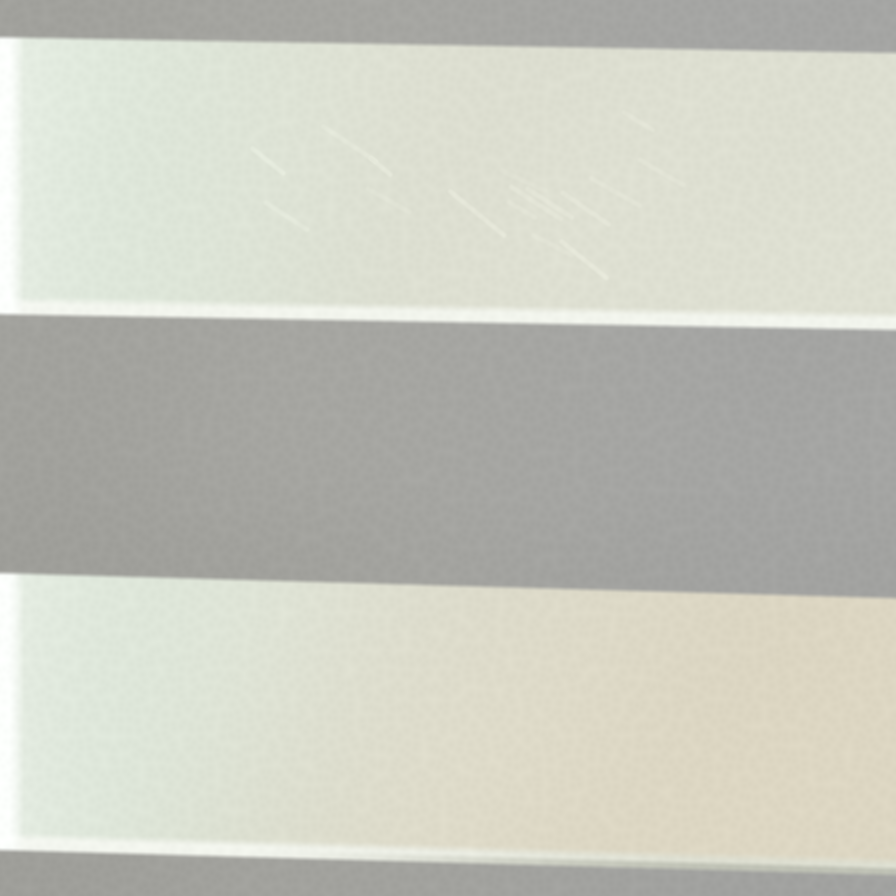
Write a WebGL 1 fragment shader that draws this texture.

```glsl
precision mediump float;
uniform vec2 u_resolution;

const float FIRST_TOP = 0.0417;     // depth of the first slat at the left side
const float PERIOD = 0.598;
const float SLAT_HEIGHT = 0.309;
const float TILT = 0.0175;
const float TILT_STEP = 0.0105;     // extra tilt of the second slat
const float EDGE_BLUR = 0.0035;
const float LIP_WIDTH = 0.018;
const float GRAIN_SCALE = 95.0;
const float GRAIN_AMOUNT = 0.022;
const float SCRATCH_AMOUNT = 0.035;

const vec3 GAP_LIGHT = vec3(0.650, 0.650, 0.632);
const vec3 GAP_DARK = vec3(0.618, 0.618, 0.598);
const vec3 SLAT_MINT = vec3(0.865, 0.902, 0.850);
const vec3 SLAT_GREY = vec3(0.868, 0.874, 0.820);
const vec3 SLAT_CREAM = vec3(0.865, 0.840, 0.762);
const vec3 LIP_WHITE = vec3(0.950, 0.960, 0.930);
const vec3 LIP_DULL = vec3(0.750, 0.760, 0.710);
const vec3 GLARE = vec3(0.990, 1.000, 0.990);

vec2 hash2(vec2 p) {
  vec3 q = fract(p.xyx * vec3(0.1031, 0.1030, 0.0973));
  q += dot(q, q.yzx + 33.33);
  return fract((q.xx + q.yz) * q.zy);
}

float cellular(vec2 p) {
  vec2 cell = floor(p);
  float nearest = 1.0;
  for (int j = -1; j <= 1; j++) {
    for (int i = -1; i <= 1; i++) {
      vec2 c = cell + vec2(float(i), float(j));
      nearest = min(nearest, length(c + hash2(c) - p));
    }
  }
  return nearest;
}

float segmentDistance(vec2 p, vec2 a, vec2 d) {
  vec2 q = p - a;
  return length(q - d * clamp(dot(q, d) / dot(d, d), 0.0, 1.0));
}

// Slow cloudiness from layered sines
float cloud(vec2 p) {
  return (sin(p.x * 7.0 + 2.0 * sin(p.y * 5.0))
        + sin(p.y * 11.0 - p.x * 4.0 + 1.3)
        + sin(p.x * 17.0 + p.y * 13.0)) / 3.0;
}

// Faint diagonal scuffs; p is measured down from the top
float scratches(vec2 p) {
  float mark = 0.0;
  for (int i = 0; i < 16; i++) {
    vec2 r = hash2(vec2(float(i) + 3.0, 17.0));
    vec2 s = hash2(vec2(float(i) + 41.0, 5.0));
    vec2 start = vec2(0.20 + 0.52 * r.x, 0.12 + 0.15 * r.y);
    vec2 dir = (0.02 + 0.04 * s.x) * vec2(1.0, 0.45 + 0.4 * s.y);
    float d = segmentDistance(p, start, dir);
    mark += (0.3 + 0.7 * s.y) * (1.0 - smoothstep(0.0005, 0.0045, d));
  }
  return min(mark, 1.0);
}

vec3 slatColor(vec2 p, float depth, float row) {
  // Mint at the left end, turning cream to the lower right of the second row
  vec3 color = mix(SLAT_MINT, SLAT_GREY, smoothstep(0.05, 0.55, p.x));
  float warmth = row * smoothstep(0.1, 0.9, p.x + 0.6 * (depth - 0.15));
  color = mix(color, SLAT_CREAM, warmth);
  color += 0.006 * cloud(p);
  color += (1.0 - row) * SCRATCH_AMOUNT * scratches(p);

  // Rolled lower lip, dulling to the right on the second row
  float above = SLAT_HEIGHT - depth;
  float lip = 1.0 - smoothstep(LIP_WIDTH * 0.55, LIP_WIDTH * 1.2, above);
  float dull = row * smoothstep(0.25, 0.85, p.x);
  color = mix(color, mix(LIP_WHITE, SLAT_GREY, dull), lip);
  float groove = 1.0 - smoothstep(0.004, 0.011, above);
  color = mix(color, LIP_DULL, groove * dull);

  // Glare at the left end
  float glare = 1.0 - smoothstep(0.008, 0.036, p.x);
  glare = max(glare, 0.35 * exp(-p.x * 14.0));
  return mix(color, GLARE, glare);
}

void main() {
  vec2 uv = gl_FragCoord.xy / u_resolution;
  vec2 p = vec2(uv.x, 1.0 - uv.y);
  float blur = max(EDGE_BLUR, 0.75 / u_resolution.y);

  // Grey gaps, darker toward the left and the bottom of the middle gap
  float shade = (1.0 - smoothstep(0.0, 0.45, p.x)) * 0.5
              + 0.4 * smoothstep(0.5, 0.66, p.y) + 0.12 * cloud(p);
  vec3 color = mix(GAP_LIGHT, GAP_DARK, clamp(shade, 0.0, 1.0));
  color += vec3(-0.004, -0.002, 0.008) * smoothstep(0.3, 0.9, p.x);

  // Slats
  for (int i = 0; i < 2; i++) {
    float row = float(i);
    float depth = p.y - FIRST_TOP - PERIOD * row - p.x * (TILT + TILT_STEP * row);
    float cover = smoothstep(-blur, blur, depth)
                * (1.0 - smoothstep(-blur, blur, depth - SLAT_HEIGHT));
    color = mix(color, slatColor(p, depth, row), cover);
  }

  // Fine grain
  color += GRAIN_AMOUNT * (cellular(p * GRAIN_SCALE) - 0.45);
  gl_FragColor = vec4(clamp(color, 0.0, 1.0), 1.0);
}
```
